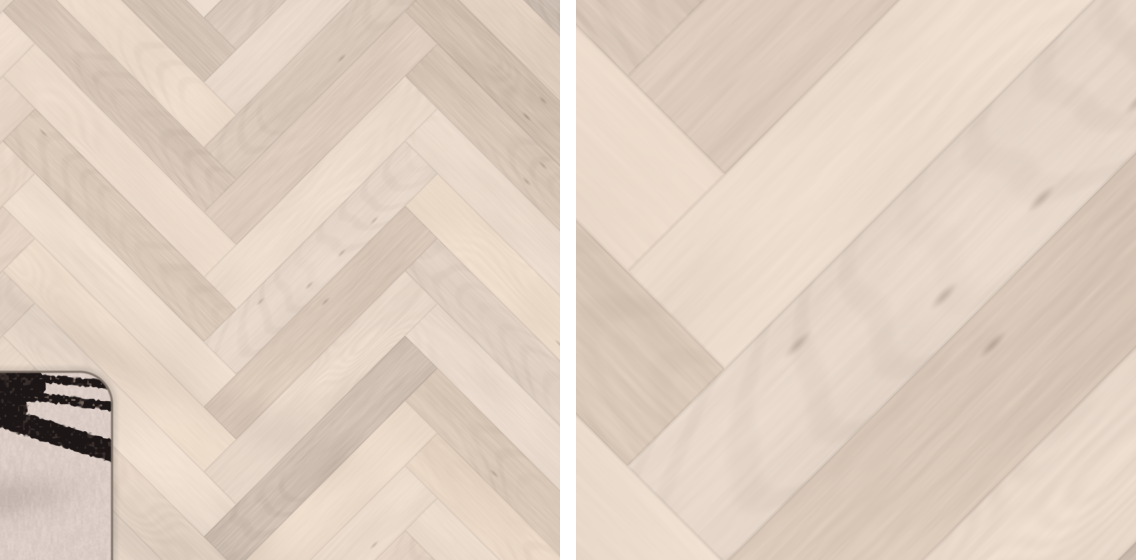
Left: the whole. Right: its middle third, enlarged.
Give the GLSL for this texture, as a Shadertoy shader.

```glsl
const float PITCH = 0.1159;  // vertical distance between planks
const float LEN = 6.2;       // plank length in plank widths

float hash(vec2 p) {
    vec3 q = fract(p.xyx * vec3(0.1031, 0.103, 0.0973));
    q += dot(q, q.yzx + 33.33);
    return fract((q.x + q.y) * q.z);
}

float noise(vec2 p) {
    vec2 i = floor(p), f = fract(p);
    f = f * f * (3.0 - 2.0 * f);
    return mix(mix(hash(i), hash(i + vec2(1, 0)), f.x),
               mix(hash(i + vec2(0, 1)), hash(i + vec2(1, 1)), f.x), f.y);
}

float segment(vec2 p, vec2 a, vec2 b, float r) {
    vec2 d = b - a;
    return length(p - a - d * clamp(dot(p - a, d) / dot(d, d), 0.0, 1.0)) - r;
}

// Herringbone lookup: xy = position along and across, zw = plank id
vec4 plankAt(vec2 p) {
    vec2 q = (vec2(p.x + p.y, p.x - p.y) - vec2(0.859, -0.131)) / PITCH;
    vec4 plank = vec4(0);
    for (int m = -1; m <= 2; m++) {
        vec2 r = q - float(m) * LEN;
        float k = floor(r.x), along = r.y + k;
        if (along >= 0.0 && along < LEN) plank = vec4(along, r.x - k, k, 2 * m);
        k = -floor(r.y - LEN);
        along = r.x - k;
        if (along >= 0.0 && along < LEN) plank = vec4(along, r.y - LEN + k, k, 2 * m + 1);
    }
    return plank;
}

vec3 woodFloor(vec2 p, float px) {
    vec4 k = plankAt(p);
    vec2 id = k.zw + 40.0, seed = id * vec2(17.3, 29.7);
    float tone = pow(hash(id * 3.7), 2.0), figure = hash(id + 71.3);
    vec3 col = mix(vec3(0.925, 0.86, 0.8), vec3(0.8, 0.735, 0.68), tone);
    col += (hash(id + 9.1) - 0.5) * vec3(0.016, 0.0, -0.018);

    // Fine fibres and broad mottling
    float grain = noise(k.xy * vec2(1.3, 26) + seed) - 0.5;
    grain += 0.6 * (noise(k.xy * vec2(5, 60) + seed) - 0.5);
    col -= 0.028 * grain * (0.6 + tone);
    col -= 0.035 * (noise(k.xy * vec2(0.9, 2.2) + seed) - 0.5);

    // Arched growth rings on some planks, wavy veins on the others
    float bend = noise(k.xy * vec2(0.7, 2) + seed);
    float across = k.y - 0.3 - 0.4 * figure;
    float rings = sin(k.x * 9.0 - 26.0 * across * across + 9.0 * bend);
    float veins = sin(38.0 * bend + 20.0 * k.y);
    float patchy = smoothstep(0.35, 0.75, noise(vec2(k.x * 0.6, 3) + seed));
    col -= patchy * mix(0.009 * veins, 0.022 * smoothstep(0.0, 1.0, rings), step(0.62, figure));

    // Occasional small knots
    vec2 cell = floor(k.xy * vec2(1, 2)), f = fract(k.xy * vec2(1, 2)) - 0.5;
    float knot = step(0.96, hash(cell + seed)) * smoothstep(0.16, 0.0, length(f * vec2(1, 1.6)));
    col -= 0.12 * knot;

    // Faint seams
    vec2 edge = min(k.xy, vec2(LEN, 1) - k.xy) * PITCH * 0.7071;
    col *= 1.0 - 0.055 * (1.0 - smoothstep(0.0003, 0.001 + px, min(edge.x, edge.y)));

    // Soft slanted shadows and a bright streak between them
    float slant = p.y - 0.45 * p.x;
    float shadow = exp(-pow((slant - 0.55) / 0.05, 2.0)) * smoothstep(0.8, 0.3, p.x);
    shadow += 0.9 * exp(-pow((slant - 0.82) / 0.07, 2.0));
    float streak = exp(-pow((p.y + 0.6 * p.x - 0.98) / 0.09, 2.0)) * smoothstep(0.55, 0.7, p.y);
    return col * (1.0 - 0.05 * shadow + 0.025 * streak);
}

vec3 mat(vec2 p, float d, float px) {
    // Woven cloth
    vec3 col = vec3(0.86, 0.805, 0.775);
    col += 0.035 * (noise(p * vec2(260, 90)) - 0.5) + 0.03 * (noise(p * 320.0) - 0.5);
    col -= 0.09 * exp(-pow((p.y - 0.89 + 0.1 * p.x) / 0.035, 2.0)) * smoothstep(0.2, 0.0, p.x);

    // Dark abstract strokes with worn speckles
    float ink = segment(p, vec2(0, 0.69), vec2(0.052, 0.688), 0.03);
    ink = min(ink, segment(p, vec2(0, 0.715), vec2(0.02, 0.73), 0.03));
    ink = min(ink, segment(p, vec2(0, 0.744), vec2(0.21, 0.809), 0.019));
    float thin = min(segment(p, vec2(0.05, 0.706), vec2(0.21, 0.727), 0.008),
                     segment(p, vec2(0.06, 0.675), vec2(0.21, 0.688), 0.007));
    float speckle = noise(p * 210.0);
    float wear = smoothstep(0.6, 0.9, speckle) * (thin < ink ? 0.75 : 0.25);
    vec3 inkColor = mix(vec3(0.11, 0.085, 0.085), vec3(0.55, 0.48, 0.43), wear);
    ink = min(ink, thin) + 0.004 * (speckle - 0.5);
    col = mix(col, inkColor, smoothstep(px, -px, ink));

    // Bound rim
    return mix(col, vec3(0.5, 0.45, 0.41), smoothstep(-0.004 - px, -0.002, d));
}

vec3 scene(vec2 p, float px) {
    vec3 col = woodFloor(p, px);
    // Rounded mat in the lower left corner
    vec2 q = abs(p - vec2(0, 1.1)) - vec2(0.202, 0.438) + 0.06;
    float d = length(max(q, 0.0)) + min(max(q.x, q.y), 0.0) - 0.06;
    col *= 1.0 - 0.1 * smoothstep(0.014, 0.0, d);
    return mix(col, mat(p, d, px), smoothstep(px, -px, d));
}

void mainImage(out vec4 fragColor, in vec2 fragCoord) {
    float px = 1.0 / iResolution.y;
    vec3 sum = vec3(0);
    for (int i = 0; i < 4; i++) {
        vec2 p = (fragCoord + vec2(i % 2, i / 2) * 0.5 - 0.25) * px;
        sum += scene(vec2(p.x, 1.0 - p.y), px);
    }
    fragColor = vec4(sum / 4.0, 1);
}
```
